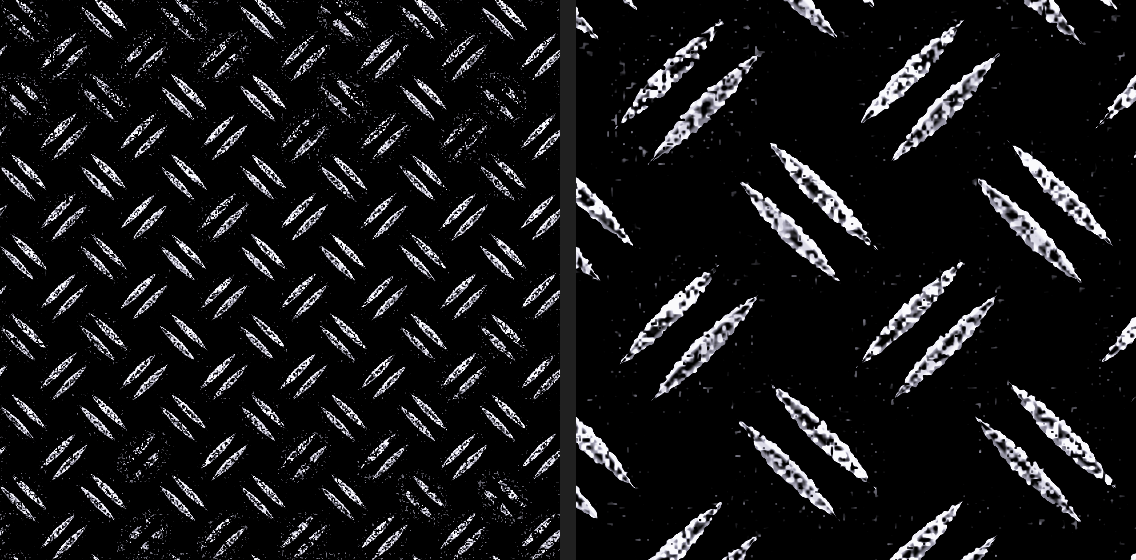
Left: the whole. Right: its middle third, enlarged.
Give the GLSL for this texture, as a Shadertoy shader.

```glsl
// Tread plate: 7 x 7 cells, each with one pair of bright slivers leaning left
// and one leaning right, on black. Slivers are tapered lenses with a light rim,
// a grainy core, and wear and stray specks that vary from pair to pair.

const float CELLS = 7.0;
const float GRAINS = 420.0; // grain cells across the canvas

float hash(vec2 p) {
    vec3 q = fract(p.xyx * vec3(0.1031, 0.1030, 0.0973));
    q += dot(q, q.yzx + 33.33);
    return fract((q.x + q.y) * q.z);
}

// Value noise that wraps after a whole number of grains
float grain(vec2 uv, float count, float seed) {
    vec2 p = uv * count;
    vec2 i = floor(p);
    vec2 f = smoothstep(0.0, 1.0, p - i);
    vec2 a = mod(i, count) + seed;
    vec2 b = mod(i + 1.0, count) + seed;
    return mix(mix(hash(a), hash(vec2(b.x, a.y)), f.x),
               mix(hash(vec2(a.x, b.y)), hash(b), f.x), f.y);
}

// Lavender greys that lift to a clean white
vec3 metal(float tone) {
    return mix(tone * vec3(0.91, 0.90, 1.0), vec3(0.98, 0.98, 0.99),
               smoothstep(0.7, 0.95, tone));
}

void mainImage(out vec4 fragColor, in vec2 fragCoord) {
    vec2 uv = fragCoord / iResolution.xy;
    float pixel = CELLS / iResolution.y;
    float fine = grain(uv, GRAINS, 3.0);
    float spots = grain(uv, GRAINS, 517.0);
    float patches = grain(uv, 70.0, 91.0);
    float tone = 0.0;

    for (int k = 0; k < 2; k++) {
        // Nearest pair of this lean, with wrapped cell number
        float lean = k == 0 ? -1.0 : 1.0;
        vec2 p = uv * CELLS - (k == 0 ? vec2(0.29, 0.78) : vec2(0.80, 0.29));
        vec2 id = floor(p + 0.5);
        p -= id;
        id = mod(id, CELLS);
        vec2 key = id + 20.0 * float(k) + 5.0;

        // Wear per pair, heavier towards the top and bottom rows
        float rows = 0.5 + 0.5 * cos(6.2831853 * uv.y);
        float wear = pow(hash(key), 2.0) * (0.35 + 0.65 * rows) + 0.15 * rows;

        // Axes along and across the slivers
        float u = dot(p, vec2(1.0, lean)) * 0.70711;
        float v = dot(p, vec2(-lean, 1.0)) * 0.70711;

        for (int j = 0; j < 2; j++) {
            float side = j == 0 ? -1.0 : 1.0;
            float vary = hash(key + 40.0 + 13.0 * side);
            float t = u / (0.295 + 0.02 * vary);
            float halfWidth = (0.039 + 0.008 * vary) * (1.0 - t * t);
            float across = v - side * 0.101;
            float inside = halfWidth - abs(across) + (fine - 0.5) * 0.016;
            float cover = smoothstep(-0.5 * pixel, 0.5 * pixel, inside);

            // Bright rim on the upper edge, grainy core, duller lower sliver
            float s = across / max(halfWidth, 0.004);
            float rim = max(smoothstep(0.2, 0.7, s), 0.7 * smoothstep(0.3, 0.8, -s));
            float core = smoothstep(0.22, 0.72, spots) * (j == 0 ? 0.82 : 0.98);
            float shade = mix(core, 1.0, rim * (0.9 - 0.25 * wear));

            // Worn patches break the sliver into dots
            float worn = wear * smoothstep(0.25, 0.75, patches);
            shade *= smoothstep(-0.1, 0.1, fine - 0.75 * worn - 0.1);
            tone = max(tone, cover * shade);
        }

        // Faint specks in a loose ring around the pair
        float r = length(vec2(u / 0.36, v / 0.25));
        float ring = smoothstep(0.55, 0.9, r) * (1.0 - smoothstep(0.95, 1.3, r));
        float density = ring * (0.10 + 0.22 * wear);
        float speck = smoothstep(0.0, 0.12, spots - 0.98 + density);
        tone = max(tone, speck * (0.15 + 0.45 * fine));
    }

    fragColor = vec4(metal(clamp(tone, 0.0, 1.0)), 1.0);
}
```
